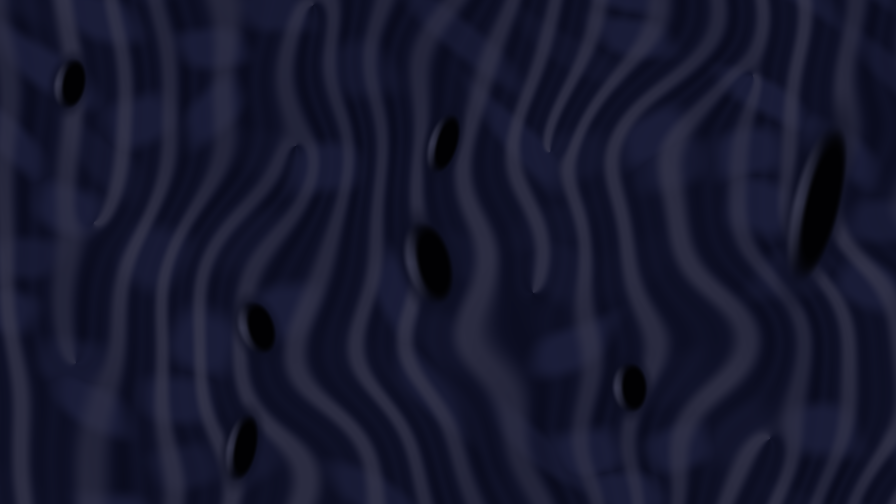
Reproduce this texture procedurally as a WebGL 2 fragment shader.

```glsl
#version 300 es
precision highp float;
// Dark navy relief of soft, wavy upright ridges that fork and end, with black pits.
// Ridges are a repeated phase bent by layered sines and twisted at fork points;
// cellular noise adds bluish stubs, and a scatter loop sinks the crescent-lit pits.

uniform vec2 u_resolution;
out vec4 outColor;

const float TAU = 6.2831853;

vec2 hash2(vec2 p) {
  return fract(sin(vec2(dot(p, vec2(127.1, 311.7)), dot(p, vec2(269.5, 183.3)))) * 43758.55);
}

// Evenly spread points in the unit square
vec2 scatter(float i, vec2 start) {
  return fract(start + i * vec2(0.7549, 0.5698));
}

// Soft slanted lozenges, one per jittered cell, with random strength
float stubs(vec2 p) {
  vec2 cell = floor(p);
  float cover = 0.0;
  for (int y = -1; y <= 1; y++) {
    for (int x = -1; x <= 1; x++) {
      vec2 id = cell + vec2(x, y);
      vec2 rnd = hash2(id);
      vec2 d = p - id - 0.15 - 0.7 * rnd;
      d.y += d.x * (rnd.x - 0.3) * 1.4;
      float r = pow(pow(abs(d.x) / 0.52, 3.0) + pow(abs(d.y) / 0.42, 3.0), 0.3333);
      float strength = smoothstep(0.15, 0.8, hash2(id + 19.0).x);
      cover = max(cover, strength * (1.0 - smoothstep(0.45, 1.1, r)));
    }
  }
  return cover;
}

// Ridge count across the canvas, bent by sines and twisted around fork points
float ridgePhase(vec2 p, float aspect) {
  float sway = 0.25 + 0.75 * smoothstep(0.1, 0.6, p.x);
  float bend = 0.058 * sin(6.2 * p.y - 2.3 * p.x + 0.6)
             + 0.032 * sin(11.0 * p.y + 3.6 * p.x + 2.0)
             + 0.012 * sin(21.0 * p.y - 6.0 * p.x);
  float phase = 9.0 * (p.x + sway * bend + 0.018 * sin(15.0 * p.x + 2.5 * p.y));
  for (int i = 0; i < 8; i++) {
    vec2 d = p - scatter(float(i), vec2(0.33, 0.71)) * vec2(aspect, 1.0);
    float turn = i % 2 == 0 ? 1.0 : -1.0;
    phase += turn * atan(d.y, d.x) / TAU;
  }
  return phase;
}

void main() {
  float aspect = u_resolution.x / u_resolution.y;
  vec2 p = gl_FragCoord.xy / u_resolution.y;

  // Ridge profile: pale crest, blue flanks, darker groove on the right
  float s = fract(ridgePhase(p, aspect)) - 0.5;
  float fade = 0.5 + 0.5 * sin(5.0 * p.y + 4.0 * sin(3.7 * p.x) + 7.0 * p.x);
  float crest = (1.0 - smoothstep(0.04, 0.27, abs(s))) * mix(0.68, 1.0, fade);
  float groove = exp(-pow((s - 0.34) / 0.11, 2.0)) + 0.55 * exp(-pow((s + 0.36) / 0.09, 2.0));

  vec3 color = vec3(0.058, 0.067, 0.152);
  color = mix(color, vec3(0.035, 0.042, 0.11), groove * mix(0.9, 0.45, fade));
  float stub = stubs(p * vec2(6.0, 7.0) + 0.5 * sin(p.yx * 7.0));
  color = mix(color, vec3(0.11, 0.122, 0.235), stub * 0.85);
  color = mix(color, vec3(0.18, 0.183, 0.265), crest * 0.92);
  color += stub * crest * vec3(0.018, 0.018, 0.02);

  // Pits: dim halo, pale crescent on the left, black hollow on the right
  for (int i = 0; i < 7; i++) {
    vec2 center = (0.07 + 0.85 * scatter(float(i), vec2(0.48, 0.48))) * vec2(aspect, 1.0);
    vec2 rnd = hash2(vec2(float(i), 5.0));
    vec2 size = vec2(0.029 + 0.008 * rnd.x, 0.042 + 0.024 * rnd.y);
    if (i == 0) size = vec2(0.046, 0.078);
    if (i == 2) size = vec2(0.047, 0.148);
    vec2 q = p - center;
    q.x += q.y * (rnd.x - 0.5) * 0.5;
    q /= size;
    float r = length(q);
    float hollowR = length((q - vec2(0.24, 0.0)) / vec2(0.74, 0.95));

    color = mix(color, vec3(0.045, 0.053, 0.125), 0.65 * (1.0 - smoothstep(0.9, 1.6, r)));
    float body = 1.0 - smoothstep(0.82, 1.12, r);
    float lit = smoothstep(0.1, 0.8, -q.x) * (1.0 - 0.5 * abs(q.y));
    vec3 rim = mix(vec3(0.03, 0.035, 0.08), vec3(0.2, 0.205, 0.29), clamp(lit, 0.0, 1.0));
    color = mix(color, rim, body);
    color = mix(color, vec3(0.004, 0.004, 0.01), 1.0 - smoothstep(0.72, 1.1, hollowR));
  }

  outColor = vec4(color, 1.0);
}
```
